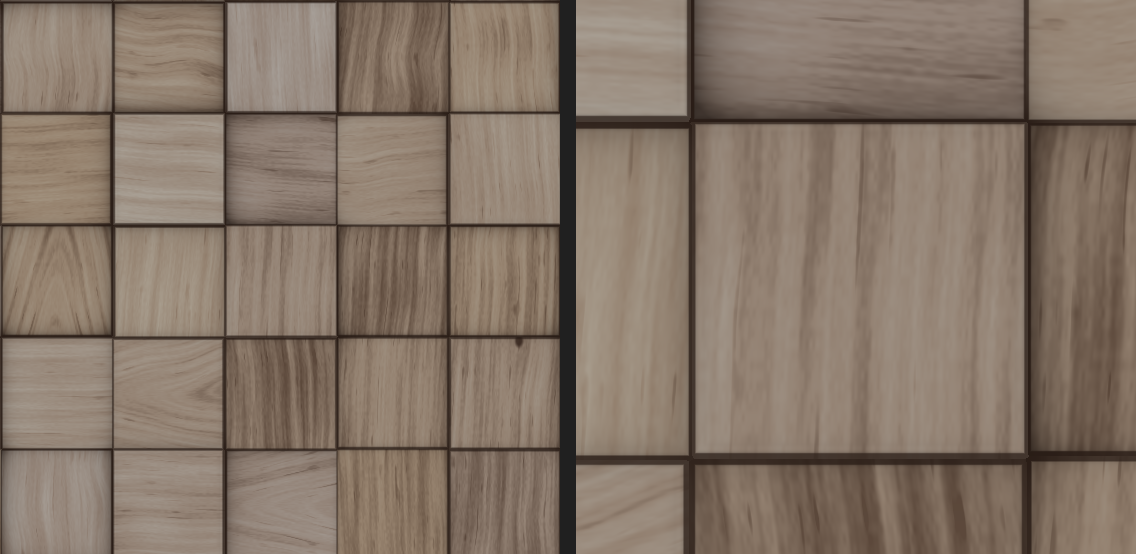
Left, the full canvas; right, a detail of the centre.
A Shadertoy shader for this texture:

```glsl
// Wall of square wooden blocks, five across, set at uneven depths.
// Each block hashes its offset, height, tone and grain direction; rings and fibres
// are stretched noise, and taller neighbours shade the lower blocks.
#define COLS 5.0          // blocks across the canvas
#define HALF_SIZE 0.491   // half a block side, in cells
#define JITTER 0.018      // spread of block positions
#define SEAM 0.004        // dark rim added around each block
#define SHADE_REACH 0.075 // softness of the contact shade
#define SHADE_DEPTH 0.50  // strength of the contact shade
#define HORIZONTAL 0.38   // share of blocks with level grain
#define KNOTS 0.12        // share of blocks with a knot

const vec3 GAP = vec3(0.16, 0.11, 0.085);
const vec3 BROWN = vec3(0.36, 0.285, 0.235);
const vec3 OAK = vec3(0.58, 0.51, 0.45);
const vec3 PALE = vec3(0.66, 0.625, 0.58);

vec4 hash4(vec2 p) {
    vec4 h = fract(p.xyxy * vec4(0.1031, 0.1030, 0.0973, 0.1099));
    h += dot(h, h.wzxy + 33.33);
    return fract((h.xxyz + h.yzzw) * h.zywx);
}

float noise(vec2 p) {
    vec2 i = floor(p), f = fract(p);
    f = f * f * (3.0 - 2.0 * f);
    float low = mix(hash4(i).x, hash4(i + vec2(1, 0)).x, f.x);
    float high = mix(hash4(i + vec2(0, 1)).x, hash4(i + vec2(1, 1)).x, f.x);
    return mix(low, high, f.y);
}

vec2 blockCentre(vec2 id) {
    return id + 0.5 + JITTER * (hash4(id + 71.0).xy - 0.5);
}

// x: signed distance to the block outline, y: height of its face
vec2 block(vec2 q, vec2 id) {
    vec4 r = hash4(id + 71.0);
    vec2 d = abs(q - blockCentre(id)) - HALF_SIZE - 0.008 * (r.w - 0.5);
    return vec2(length(max(d, 0.0)) + min(max(d.x, d.y), 0.0), r.z);
}

// Wood face; p runs from -0.5 to 0.5 over the block
vec3 wood(vec2 p, vec2 id, float height) {
    vec4 r = hash4(id + 13.0), s = hash4(id + 37.0);
    vec2 seed = 50.0 * s.xy + 9.0;
    vec2 g = r.x < HORIZONTAL ? p.yx : p;

    // Knot by one end of the grain, pushing the rings aside
    float hasKnot = step(1.0 - KNOTS, s.w);
    vec2 toKnot = g - vec2(0.7 * (s.z - 0.5), -0.47);
    float knotDist = length(toKnot * vec2(1.3, 0.8));
    g.x -= hasKnot * 0.5 * toKnot.x * exp(-6.0 * knotDist);

    // Lean, slow waves and, on a few blocks, arched rings
    g.x += 0.16 * (r.y - 0.5) * g.y;
    g.x += mix(0.02, 0.12, s.x * s.x) * (noise(g * vec2(2.0, 2.6) + seed) - 0.5);
    float arch = sqrt(g.x * g.x + 0.008) - 0.22 * g.y;
    float across = mix(g.x, arch, step(0.86, r.z));

    // Rings, fibres, pores and blotches
    float rings = noise(vec2(across * mix(12.0, 28.0, s.y), g.y * 0.7) + seed);
    float fibre = noise(vec2(across * 58.0, g.y * 2.2) + seed.yx);
    float speck = noise(g * vec2(105.0, 32.0) + seed);
    float pores = smoothstep(0.84, 0.98, noise(vec2(across * 42.0, g.y * 4.5) + seed + 17.0));
    float blotch = noise(p * 2.6 + seed);

    float tone = 0.70 - 0.42 * r.w * r.w + 0.10 * (height - 0.5);
    tone += mix(0.16, 0.30, s.z) * (smoothstep(0.1, 0.9, rings) - 0.5);
    tone += 0.20 * (fibre - 0.5) + 0.10 * (speck - 0.5) + 0.18 * (blotch - 0.5);
    tone -= 0.20 * pores;

    vec3 colour = mix(BROWN, OAK, clamp(2.0 * tone, 0.0, 1.0));
    colour = mix(colour, PALE, clamp(2.0 * tone - 1.0, 0.0, 1.0));
    colour *= 1.0 + (s.y - 0.4) * vec3(0.03, 0.0, -0.09);
    float knot = hasKnot * (1.0 - smoothstep(0.02, 0.06, knotDist + 0.03 * (rings - 0.5)));
    return mix(colour, GAP * 1.3, 0.85 * knot);
}

void mainImage(out vec4 fragColor, in vec2 fragCoord) {
    // Cells counted from the top left corner
    float px = COLS / iResolution.x;
    vec2 q = vec2(fragCoord.x, iResolution.y - fragCoord.y) * px - vec2(0.008, 0.013);
    vec2 cell = floor(q);

    // Nearest block and the distance to its rival
    vec2 id = cell, top = vec2(9.0, 0.0);
    float rival = 9.0;
    for (int k = 0; k < 9; k++) {
        vec2 other = cell + vec2(k % 3 - 1, k / 3 - 1);
        vec2 b = block(q, other);
        if (b.x < top.x) { rival = top.x; top = b; id = other; }
        else rival = min(rival, b.x);
    }

    // Shade from every taller neighbour
    float shade = 0.0;
    for (int k = 0; k < 9; k++) {
        vec2 b = block(q, id + vec2(k % 3 - 1, k / 3 - 1));
        float rise = max(b.y - top.y, 0.0);
        shade += rise * exp(-max(b.x, 0.0) / SHADE_REACH);
    }

    vec2 p = q - blockCentre(id);
    vec3 colour = wood(p, id, top.y);
    float edge = min(-top.x, 0.5 * (rival - top.x));

    // Worn light rim, rounded edge, contact shade, then the open seam
    float rim = smoothstep(0.004, 0.014, edge) * (1.0 - smoothstep(0.014, 0.032, edge));
    colour *= 1.0 + 0.06 * rim * top.y;
    colour *= 1.0 - 0.16 * exp(-max(edge, 0.0) / 0.02);
    colour *= mix(vec3(1.0), vec3(0.96, 0.91, 0.88), min(shade, 1.0));
    colour *= 1.0 - SHADE_DEPTH * min(shade, 1.0);
    float seam = 1.0 - smoothstep(-px, px, edge - SEAM);
    colour = mix(colour, GAP, seam * mix(0.70, 0.95, min(2.0 * shade, 1.0)));

    fragColor = vec4(colour, 1.0);
}
```
